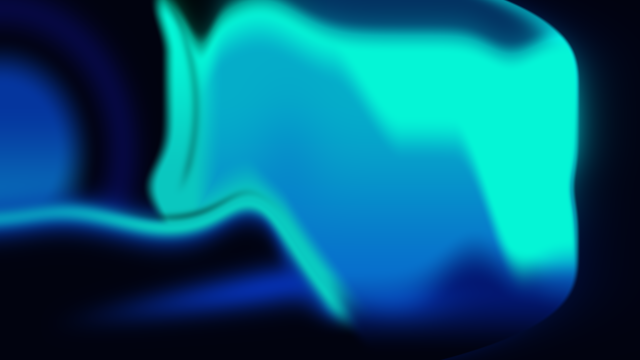
Write a Shadertoy shader that draws this background.

```glsl
// Flowing silk of cyan and blue light folding over a midnight background.

// Soft bell curve around a centre.
float bell(float t, float centre, float width) {
    t = (t - centre) / width;
    return exp(-t * t);
}

// Height of the thin ribbon: gentle waves, then a steep descent.
float ribbonHeight(float x) {
    float t = x - 0.76;
    float descent = 0.5 * (t + sqrt(t * t + 0.003));
    return 0.385 + 0.022 * bell(x, 0.18, 0.14) - 0.02 * bell(x, 0.46, 0.13)
         + 0.06 * bell(x, 0.70, 0.10) - 1.35 * descent;
}

// Upper border of the silk.
float topEdge(float x) {
    return 0.90 + 0.10 * bell(x, 0.72, 0.15) - 0.06 * bell(x, 0.56, 0.04)
         + 0.10 * bell(x, 0.44, 0.07) - 0.05 * bell(x, 1.42, 0.09);
}

float leftEdge(float y) {
    return 0.47 - 0.05 * bell(y, 0.48, 0.09) - 0.03 * smoothstep(0.85, 1.0, y);
}

float rightEdge(float y) {
    float upper = max(y - 0.75, 0.0), lower = max(0.3 - y, 0.0);
    return 1.603 - 0.012 * bell(y, 0.48, 0.07)
         - 12.8 * upper * upper * upper - 14.0 * lower * lower * lower;
}

// Colour inside the silk; d is the distance above the ribbon.
vec3 silkColor(vec2 p, float top, float d) {
    vec3 blue = mix(vec3(0.03, 0.42, 0.80), vec3(0.02, 0.68, 0.79), smoothstep(0.15, 0.75, p.y));
    blue.g -= 0.06 * bell(p.x, 0.80, 0.10) * bell(p.y, 0.58, 0.16);
    vec3 cyan = vec3(0.02, 0.96, 0.84);
    vec3 teal = mix(vec3(0.04, 0.78, 0.75), cyan, smoothstep(0.5, 0.9, p.y));

    // Teal folds on the left and along the lower border
    float fold = 1.0 - smoothstep(0.53, 0.62, p.x);
    float hem = 1.0 - smoothstep(0.02, mix(0.14, 0.08, smoothstep(0.68, 0.8, p.x)), d);
    vec3 col = mix(blue, teal, max(fold, hem));

    // Bright cyan sweep across the top and down the right
    float sweep = top - 0.08 - 0.20 * smoothstep(0.92, 1.12, p.x)
                - 0.34 * smoothstep(1.26, 1.46, p.x);
    col = mix(col, cyan, smoothstep(-0.07, 0.06, p.y - sweep));

    // Crease in the left fold
    float crease = 0.544 - 0.8 * (p.y - 0.7) * (p.y - 0.7);
    col *= 1.0 - 0.22 * bell(p.x, crease, 0.014) * smoothstep(0.45, 0.55, p.y);

    // Deep blue shade at the bottom
    float shade = 0.15 + 0.12 * bell(p.x, 1.32, 0.13) + 0.03 * smoothstep(1.4, 1.5, p.x);
    vec3 deep = vec3(0.01, 0.09, 0.44)
              + vec3(0.01, 0.12, 0.25) * bell(p.x, 1.10, 0.14) * bell(p.y, 0.15, 0.08);
    return mix(deep, col, smoothstep(-0.06, 0.10, p.y - shade));
}

void mainImage(out vec4 fragColor, in vec2 fragCoord) {
    vec2 p = fragCoord / iResolution.xy * vec2(16.0 / 9.0, 1.0);
    float top = topEdge(p.x);
    float left = leftEdge(p.y);
    float right = rightEdge(p.y);
    float d = (p.y - ribbonHeight(p.x)) * mix(1.0, 0.6, smoothstep(0.72, 0.80, p.x));

    float above = smoothstep(-0.02, 0.02, d);
    float fromLeft = smoothstep(-0.025, 0.02, p.x - left);
    float insideRight = 1.0 - smoothstep(-0.010, 0.010, p.x - right);
    vec3 night = vec3(0.004, 0.010, 0.060);
    vec3 col = night;

    // Blue pool and indigo halo on the left
    float pool = length((p - vec2(0.0, 0.58)) / vec2(0.24, 0.28));
    vec3 poolColor = mix(vec3(0.03, 0.42, 0.72), vec3(0.02, 0.21, 0.62), smoothstep(0.42, 0.72, p.y));
    vec3 leftSide = night + vec3(0.018, 0.022, 0.19) * bell(pool, 1.42, 0.22);
    leftSide = mix(leftSide, poolColor, 1.0 - smoothstep(0.65, 1.15, pool));
    col = mix(col, leftSide, above * (1.0 - fromLeft));

    // Dim haze above the silk, with a lit rim at the upper right
    float rise = max(p.y - top, 0.0);
    vec3 haze = vec3(0.01, 0.17, 0.36) * smoothstep(0.45, 0.95, p.x)
              + vec3(0.0, 0.35, 0.27) * exp(-rise / 0.04)
              + vec3(0.0, 0.38, 0.28) * bell(p.x, right, 0.06) * smoothstep(0.75, 0.9, p.y);
    col = mix(col, haze, fromLeft * insideRight * smoothstep(0.6, 0.8, p.y));

    // Blue wisp below the ribbon
    float wisp = bell(p.y, 0.076 + 0.17 * p.x, 0.035 + 0.03 * p.x);
    wisp *= smoothstep(0.10, 0.75, p.x) * (1.0 - smoothstep(0.9, 1.1, p.x));
    col += vec3(0.015, 0.17, 0.60) * wisp * (1.0 - above);

    // Main silk, sinking into the night at the bottom
    float silk = fromLeft * insideRight * above * smoothstep(-0.04, 0.05, top - p.y);
    silk *= smoothstep(0.01, 0.19, p.y);
    col = mix(col, silkColor(p, top, d), silk);

    // Ribbon with a blue halo and a dark seam above it
    float reach = (1.0 - smoothstep(0.90, 1.02, p.x)) * smoothstep(0.06, 0.15, p.y);
    float halo = bell(d, 0.0, 0.055) * (1.0 - silk);
    col = mix(col, vec3(0.02, 0.20, 0.65), halo * reach * 0.9);
    vec3 ribbonColor = mix(vec3(0.03, 0.58, 0.74), vec3(0.04, 0.80, 0.76), smoothstep(0.1, 0.5, p.x));
    col = mix(col, ribbonColor, bell(d, 0.005, 0.026) * reach);
    col *= 1.0 - 0.35 * bell(d, 0.034, 0.012) * bell(p.x, 0.53, 0.15);

    // Thin blue border and green glow on the right
    col = mix(col, vec3(0.02, 0.40, 0.65), 0.5 * bell(p.x, right - 0.004, 0.007) * bell(p.y, 0.42, 0.16));
    float outside = max(p.x - right, 0.0);
    vec3 glow = vec3(0.0, 0.42, 0.33) * exp(-outside / 0.04) * bell(p.y, 0.66, 0.20)
              + vec3(0.0, 0.03, 0.12) * exp(-outside / 0.09);
    col += glow * (1.0 - insideRight);

    fragColor = vec4(clamp(col, 0.0, 1.0), 1.0);
}
```
